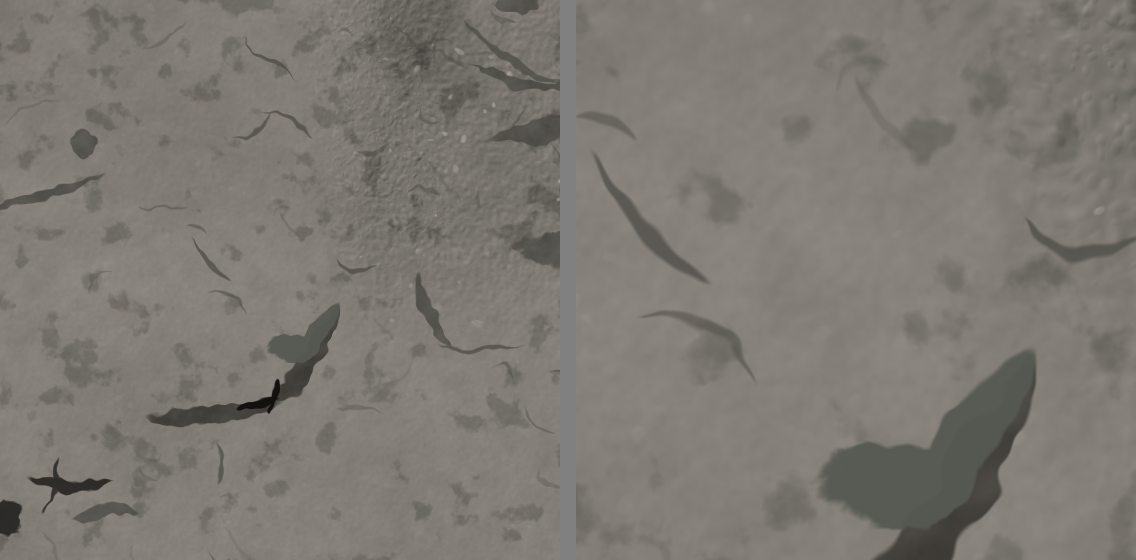
Left: the whole. Right: its middle third, enlarged.
Reproduce this texture procedurally as a Shadertoy shader.

```glsl
// Weathered grey plaster: noise mottling, a gritty worn zone at upper right,
// tapered bent cracks along warped segments, and chipped hollows.
// Relief comes from the slope of a noise height field lit from one side.

float hash(vec2 p) {
    vec3 q = fract(vec3(p.xyx) * 0.1031);
    q += dot(q, q.yzx + 33.33);
    return fract((q.x + q.y) * q.z);
}

vec2 hash2(vec2 p) { return vec2(hash(p), hash(p + 71.7)); }

float noise(vec2 p) {
    vec2 i = floor(p), f = fract(p);
    f = f * f * (3.0 - 2.0 * f);
    return mix(mix(hash(i), hash(i + vec2(1, 0)), f.x),
               mix(hash(i + vec2(0, 1)), hash(i + 1.0), f.x), f.y);
}

float fbm(vec2 p) {
    float sum = 0.0, amp = 0.5;
    for (int i = 0; i < 5; i++) {
        sum += amp * noise(p);
        p = mat2(0.8, 0.6, -0.6, 0.8) * p * 2.03 + 17.3;
        amp *= 0.5;
    }
    return sum;
}

// Coverage of a crack from a to b, bowed sideways and tapered at both ends
float crack(vec2 p, vec2 a, vec2 b, float bend, float width) {
    float len = length(b - a);
    vec2 dir = (b - a) / len;
    float t = clamp(dot(p - a, dir) / len, 0.0, 1.0);
    float bow = 4.0 * t * (1.0 - t);
    float side = dot(p - a, vec2(-dir.y, dir.x)) - bend * bow;
    float halfWidth = width * bow * (0.6 + 0.7 * noise(p * 45.0));
    float ends = smoothstep(0.0, 0.08, t) * smoothstep(1.0, 0.92, t);
    return ends * (1.0 - smoothstep(-0.0018, 0.0018, abs(side) - halfWidth));
}

// Coverage of an irregular chipped hollow
float hollow(vec2 p, vec2 center, vec2 radius) {
    float d = length((p - center) / radius) + 0.9 * (fbm(p * 28.0) - 0.5);
    return 1.0 - smoothstep(0.92, 1.06, d);
}

// Rounded grains: x is shading across the grain, y is a bright chip
vec2 grains(vec2 p, float scale) {
    vec2 cell = floor(p * scale), f = fract(p * scale), result = vec2(0);
    for (int y = -1; y <= 1; y++)
    for (int x = -1; x <= 1; x++) {
        vec2 o = vec2(x, y), id = cell + o;
        vec2 d = f - o - hash2(id);
        float r = 0.2 + 0.4 * hash(id + 9.1);
        float body = 1.0 - smoothstep(0.5 * r, 1.2 * r, length(d));
        result.x += body * dot(d, vec2(-0.7, 0.7)) / r;
        result.y = max(result.y, body * step(0.965, hash(id + 4.7)));
    }
    return result;
}

float height(vec2 p) { return fbm(p * vec2(17, 23)) + 0.35 * noise(p * 130.0); }

void mainImage(out vec4 fragColor, in vec2 fragCoord) {
    vec2 p = fragCoord / iResolution.xy;
    vec2 w = p + 0.016 * (vec2(noise(p * 24.0), noise(p * 24.0 + 40.0)) - 0.5)
               + 0.007 * (vec2(noise(p * 75.0), noise(p * 75.0 + 90.0)) - 0.5);

    // Mottled ground
    float worn = smoothstep(0.55, 0.7, p.x + 0.12 * (fbm(p * 6.0) - 0.5))
               * smoothstep(0.32, 0.62, p.y);
    float tone = 1.015 + 0.13 * (fbm(p * 4.0) - 0.5) + 0.1 * (fbm(p * 35.0 + 8.0) - 0.5);
    tone += 0.025 * (noise(p * 260.0) - 0.5) - 0.085 * worn;
    tone -= 0.16 * smoothstep(0.58, 0.72, fbm(p * 24.0 + 51.0));
    tone -= 0.06 * smoothstep(0.08, 0.0, p.x) * smoothstep(0.6, 0.9, p.y);
    vec2 stain = (w - vec2(0.75, 0.95)) / vec2(0.1, 0.14);
    tone -= 0.14 * smoothstep(1.2, 0.4, length(stain));

    // Relief and grit
    float slope = height(p) - height(p + vec2(-0.004, 0.005));
    tone += slope * mix(0.08, 0.34, worn);
    float grit = smoothstep(0.16, 0.03, abs(p.x - 0.69 + 0.1 * (p.y - 0.7)))
               * smoothstep(0.42, 0.7, p.y);
    vec2 grain = grains(w, 85.0);
    tone += grain.x * (0.012 + 0.05 * worn + 0.12 * grit);
    tone += grain.y * (0.04 + 0.22 * worn) * smoothstep(0.4, 0.6, noise(p * 14.0));
    vec3 color = vec3(0.505, 0.488, 0.46) * tone;

    // Scattered hairline cracks, denser in the worn zone
    float hair = 0.0;
    for (int i = 0; i < 44; i++) {
        vec2 id = vec2(i, 3.7), a = hash2(id);
        if (i > 26) a = vec2(0.6, 0.4) + a * vec2(0.4, 0.6);
        float angle = -0.5 + 2.4 * (hash(id + 5.0) - 0.5);
        vec2 b = a + (0.03 + 0.08 * hash(id + 8.0)) * vec2(cos(angle), sin(angle));
        float strength = 0.15 + 0.45 * hash(id + 11.0);
        hair = max(hair, strength * crack(w, a, b, 0.04 * (hash(id + 2.0) - 0.5), 0.0035));
    }
    // Longer thin cracks
    float thin = crack(w, vec2(0.43, 0.935), vec2(0.53, 0.855), -0.004, 0.004);
    thin = max(thin, crack(w, vec2(0.41, 0.755), vec2(0.49, 0.8), -0.012, 0.004));
    thin = max(thin, crack(w, vec2(0.47, 0.8), vec2(0.56, 0.755), 0.007, 0.004));
    thin = max(thin, crack(w, vec2(0.34, 0.575), vec2(0.42, 0.503), -0.012, 0.005));
    thin = max(thin, crack(w, vec2(0.595, 0.54), vec2(0.67, 0.527), -0.014, 0.005));
    thin = max(thin, crack(w, vec2(0.385, 0.135), vec2(0.385, 0.205), -0.012, 0.004));
    thin = max(thin, crack(w, vec2(0.78, 0.39), vec2(0.94, 0.38), -0.01, 0.004));
    thin = max(thin, crack(w, vec2(0.82, 0.97), vec2(1.03, 0.83), -0.012, 0.007));
    color = mix(color, vec3(0.3, 0.295, 0.275), max(hair, 0.75 * thin));

    // Wide cracks and hollows
    float wide = crack(w, vec2(0.745, 0.52), vec2(0.81, 0.38), -0.014, 0.012);
    wide = max(wide, crack(w, vec2(-0.04, 0.62), vec2(0.19, 0.685), 0.004, 0.01));
    wide = max(wide, crack(w, vec2(0.86, 0.745), vec2(1.12, 0.785), 0.004, 0.026));
    wide = max(wide, crack(w, vec2(0.83, 0.885), vec2(1.04, 0.83), -0.008, 0.01));
    wide = max(wide, crack(w, vec2(0.13, 0.075), vec2(0.25, 0.09), 0.002, 0.013));
    wide = max(wide, hollow(w, vec2(0.153, 0.742), vec2(0.024, 0.026)));
    wide = max(wide, hollow(w, vec2(0.99, 0.555), vec2(0.055, 0.035)));
    wide = max(wide, hollow(w, vec2(0.92, 0.995), vec2(0.035, 0.02)));
    color = mix(color, vec3(0.31, 0.305, 0.285) * (0.8 + 0.4 * fbm(p * 40.0)), 0.85 * wide);

    // Central gash: brown lips, greenish chip, black throat
    float gash = max(crack(w, vec2(0.25, 0.255), vec2(0.51, 0.275), -0.007, 0.02),
                     crack(w, vec2(0.475, 0.26), vec2(0.605, 0.46), -0.012, 0.022));
    color = mix(color, vec3(0.27, 0.26, 0.24) * (0.8 + 0.4 * fbm(p * 45.0)), gash);
    float chip = max(hollow(w, vec2(0.525, 0.378), vec2(0.042, 0.024)),
                     crack(w, vec2(0.51, 0.355), vec2(0.605, 0.46), -0.004, 0.018));
    color = mix(color, vec3(0.335, 0.35, 0.32), 0.95 * chip);
    float throat = max(crack(w, vec2(0.425, 0.27), vec2(0.5, 0.28), 0.002, 0.011),
                       crack(w, vec2(0.48, 0.255), vec2(0.498, 0.325), -0.002, 0.007));
    throat = max(throat, 0.75 * crack(w, vec2(0.04, 0.147), vec2(0.21, 0.14), -0.008, 0.011));
    throat = max(throat, 0.7 * crack(w, vec2(0.08, 0.085), vec2(0.105, 0.19), -0.004, 0.005));
    throat = max(throat, 0.75 * hollow(w, vec2(0.012, 0.078), vec2(0.034, 0.033)));
    color = mix(color, vec3(0.07, 0.065, 0.06), throat);

    fragColor = vec4(color, 1.0);
}
```
